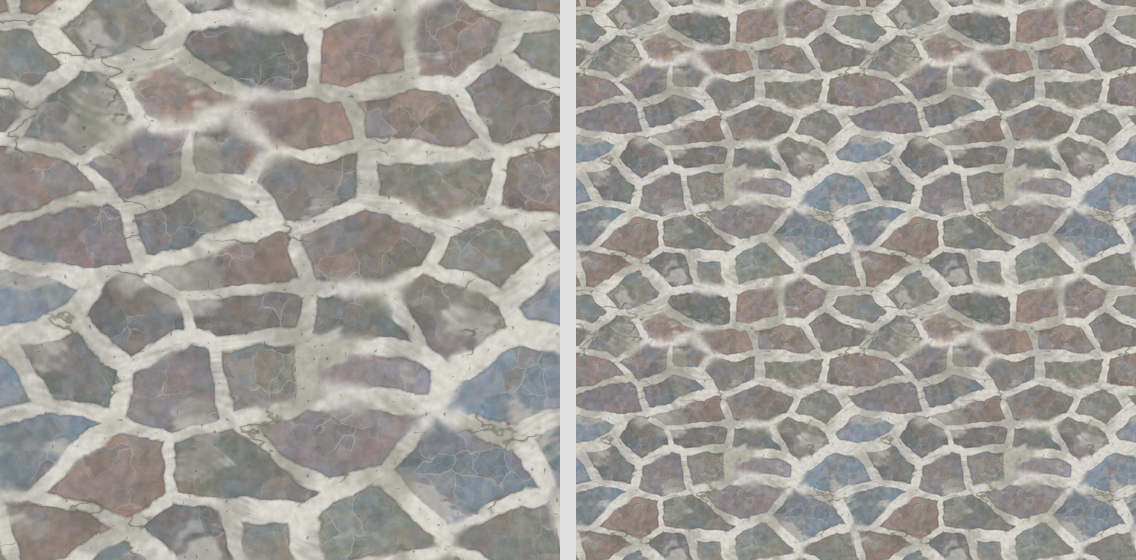
Left: one tile. Right: repeated 2 by 2.
A WebGL 2 fragment shader for this texture:

```glsl
#version 300 es
precision highp float;
uniform vec2 u_resolution;
out vec4 fragColor;

vec2 hash2(vec2 cell, float seed) {
  vec3 q = fract(vec3(cell.xyx + seed * 7.31) * vec3(0.1031, 0.1030, 0.0973));
  q += dot(q, q.yzx + 33.33);
  return fract((q.xx + q.yz) * q.zy);
}

// Gradient noise that wraps after a whole number of cells
float cornerSlope(vec2 cell, vec2 offset, vec2 period) {
  float angle = 6.2832 * hash2(mod(cell, period), 3.0).x;
  return dot(vec2(cos(angle), sin(angle)), offset);
}

float gradientNoise(vec2 x, vec2 period) {
  vec2 i = floor(x), f = fract(x);
  vec2 u = f * f * f * (f * (f * 6.0 - 15.0) + 10.0);
  vec2 e = vec2(1.0, 0.0);
  float low = mix(cornerSlope(i, f, period), cornerSlope(i + e, f - e, period), u.x);
  float high = mix(cornerSlope(i + e.yx, f - e.yx, period), cornerSlope(i + 1.0, f - 1.0, period), u.x);
  return 1.4 * mix(low, high, u.y);
}

float fbm(vec2 p, vec2 frequency, int octaves) {
  float sum = 0.0, weight = 0.55;
  for (int k = 0; k < octaves; k++) {
    sum += weight * gradientNoise(p * frequency + float(k) * 0.37, frequency);
    frequency *= 2.0;
    weight *= 0.5;
  }
  return sum;
}

vec2 warp(vec2 p, float frequency, float amount, int octaves) {
  vec2 f = vec2(frequency);
  return p + amount * vec2(fbm(p, f, octaves), fbm(p + vec2(0.37, 0.61), f, octaves));
}

vec2 cellCentre(vec2 cell, vec2 grid, float seed) {
  vec2 jitter = 0.1 + 0.8 * hash2(mod(cell, grid), seed);
  return cell + jitter + vec2(0.5 * mod(cell.y, 2.0), 0.0);
}

// Staggered cells: x = distance to the border, yz = random values of the cell
vec3 brokenCells(vec2 p, vec2 grid, float seed) {
  vec2 x = p * grid, home = floor(x), nearest = vec2(0.0), nearestCell = home;
  float best = 1e3;
  for (int k = 0; k < 25; k++) {
    vec2 cell = home + vec2(k % 5 - 2, k / 5 - 2);
    vec2 r = cellCentre(cell, grid, seed) - x;
    if (dot(r, r) < best) { best = dot(r, r); nearest = r; nearestCell = cell; }
  }
  float border = 1.0;
  for (int k = 0; k < 25; k++) {
    vec2 r = cellCentre(home + vec2(k % 5 - 2, k / 5 - 2), grid, seed) - x;
    vec2 d = r - nearest;
    if (dot(d, d) > 1e-4) border = min(border, dot(0.5 * (r + nearest), d) / length(d * grid));
  }
  return vec3(border, hash2(mod(nearestCell, grid), seed + 5.0));
}

vec3 stoneTint(float pick) {
  vec3 tints[6] = vec3[6](vec3(0.46, 0.52, 0.57), vec3(0.42, 0.44, 0.44), vec3(0.51, 0.48, 0.45),
    vec3(0.53, 0.51, 0.54), vec3(0.59, 0.50, 0.46), vec3(0.48, 0.49, 0.45));
  return tints[int(min(pick * 6.0, 5.0))];
}

// Flat angular patches with pale veins along their borders
vec3 stoneColour(vec2 p, vec2 pick, float pixel) {
  vec3 large = brokenCells(warp(p, 14.0, 0.035, 4), vec2(18.0, 20.0), 11.0);
  vec3 small = brokenCells(warp(p, 30.0, 0.022, 3), vec2(44.0, 48.0), 23.0);
  vec3 colour = mix(stoneTint(pick.x), stoneTint(large.y), 0.38);
  colour = mix(colour, stoneTint(small.y), 0.22);
  colour *= 0.93 + 0.1 * pick.y + 0.09 * large.z + 0.07 * small.z;
  float worn = smoothstep(-0.1, 0.25, fbm(p, vec2(9.0), 2));
  float vein = 1.0 - smoothstep(0.0004, 0.0008 + pixel, large.x);
  float hairline = 1.0 - smoothstep(0.0002, 0.0004 + pixel, small.x);
  colour = mix(colour, vec3(0.69, 0.68, 0.66), worn * max(0.5 * vein, 0.2 * hairline));
  return colour * (1.0 + 0.14 * fbm(p, vec2(48.0), 3));
}

// Pale plaster with trowel streaks, stains, cracks and pits
vec3 mortarColour(vec2 p, float streak, float pixel) {
  float shade = fbm(p, vec2(7.0), 5) + 0.22 * streak;
  vec3 colour = mix(vec3(0.70, 0.69, 0.66), vec3(0.84, 0.83, 0.80), smoothstep(-0.35, 0.2, shade));
  float stain = smoothstep(0.1, 0.45, fbm(p + 0.23, vec2(6.0), 4));
  colour = mix(colour, vec3(0.58, 0.58, 0.51), 0.55 * stain);
  float crackLine = abs(fbm(p + 0.41, vec2(5.0, 8.0), 5));
  float crackMask = smoothstep(0.0, 0.2, fbm(p + 0.71, vec2(6.0), 2));
  colour = mix(colour, vec3(0.43, 0.43, 0.37), 0.7 * crackMask * (1.0 - smoothstep(0.004, 0.012 + 8.0 * pixel, crackLine)));
  colour = mix(colour, vec3(0.60, 0.60, 0.54), 0.35 * crackMask * (1.0 - smoothstep(0.0, 0.08, crackLine)));
  float pit = smoothstep(0.6, 0.72, gradientNoise(p * 90.0, vec2(90.0)));
  return colour * (1.0 - 0.2 * pit + 0.1 * fbm(p, vec2(64.0), 3));
}

void main() {
  vec2 p = gl_FragCoord.xy / u_resolution;
  float pixel = 1.0 / min(u_resolution.x, u_resolution.y);

  // Stones of uneven size, eroded from their cell borders
  vec2 bent = warp(warp(p, 5.0, 0.035, 2), 26.0, 0.009, 4);
  vec3 stone = brokenCells(bent, vec2(5.0, 8.0), 2.0);
  float gap = 0.0125 + 0.014 * stone.z * stone.z + 0.012 * fbm(p, vec2(8.0), 2);
  float inside = stone.x - gap;

  // Sharp rims that turn soft where mortar was wiped over them
  float bend = 10.0 * gradientNoise(p * 4.0, vec2(4.0));
  float streak = gradientNoise(p * vec2(10.0, 84.0) + vec2(0.0, bend), vec2(10.0, 84.0));
  float wiped = smoothstep(0.05, 0.4, fbm(p + 0.13, vec2(6.0), 2));
  float softness = pixel + 0.016 * wiped;
  float cover = smoothstep(-softness, softness, inside);
  float smear = smoothstep(0.17, 0.34, fbm(p + 0.57, vec2(6.0, 8.0), 4) + 0.06 * streak);

  vec3 mortar = mortarColour(p, streak, pixel);
  float shadow = (1.0 - wiped) * (1.0 - smoothstep(0.0, 0.005, -inside));
  mortar *= 1.0 - 0.16 * shadow;
  vec3 rock = stoneColour(p, stone.yz, pixel);
  float rim = (1.0 - wiped) * (1.0 - smoothstep(0.0, 0.003 + pixel, inside));
  rock *= 1.0 - 0.1 * rim;
  fragColor = vec4(mix(mortar, rock, cover * (1.0 - 0.88 * smear)), 1.0);
}
```
